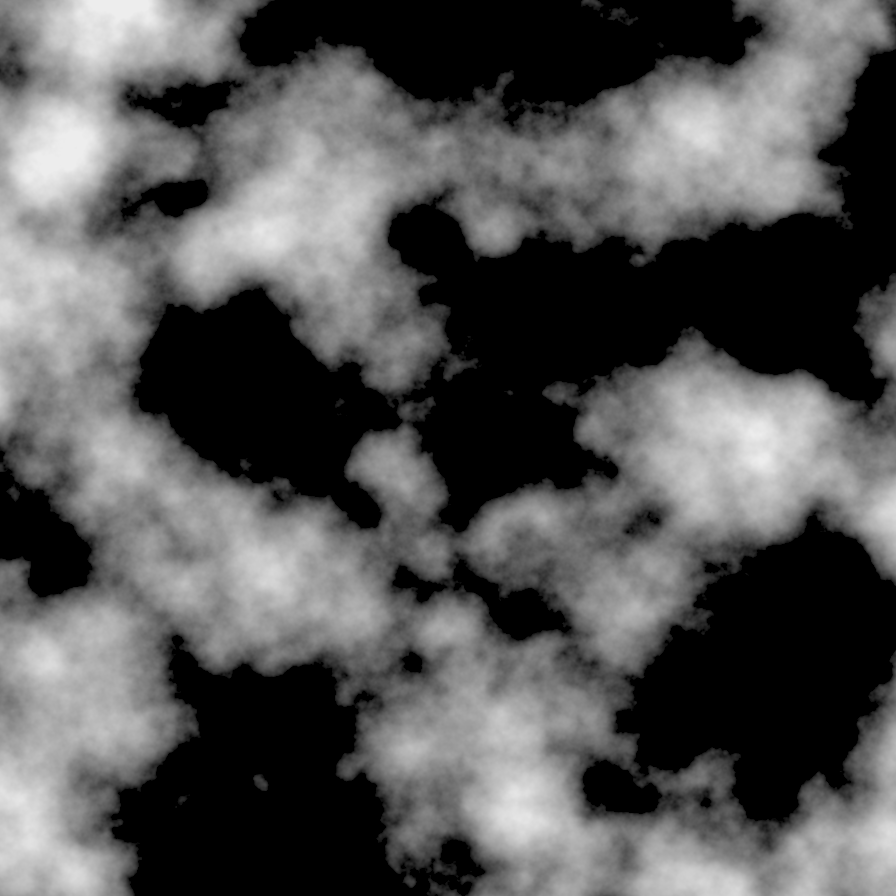
Give the GLSL for this texture, as a Shadertoy shader.

```glsl
// Draws soft grey clouds with ragged edges on a black ground.

#define CLOUD_SCALE 5.5   // largest cells across the canvas
#define OCTAVES 7
#define GAIN 0.5          // strength of each finer layer
#define COVERAGE 0.11     // raises or lowers the cloud threshold
#define DENSITY 0.68      // contrast inside the clouds
#define MAX_GREY 0.93
#define LAYER_SHIFT vec2(17.3, 9.7)

vec3 hash3(vec2 cell) {
    vec3 h = fract(cell.xyx * vec3(0.1031, 0.1030, 0.0973));
    h += dot(h, h.yxz + 33.33);
    return fract((h.xxy + h.yxx) * h.zyx);
}

// Signed weight of a cell; each 2x2 block spreads its four weights evenly
float cellWeight(vec2 cell) {
    vec2 block = floor(cell * 0.5);
    vec2 corner = cell - 2.0 * block;
    float rank = corner.x + 2.0 * corner.y;
    return 2.0 * fract(0.25 * rank + hash3(block + 71.0).z) - 1.0;
}

// Cellular noise: one smooth puff, light or dark, at a random point per cell
float puffNoise(vec2 p) {
    vec2 home = floor(p);
    float sum = 0.0;
    for (int y = -1; y <= 1; y++) {
        for (int x = -1; x <= 1; x++) {
            vec2 cell = home + vec2(x, y);
            vec2 toPuff = cell + hash3(cell).xy - p;
            float falloff = max(0.0, 1.0 - dot(toPuff, toPuff));
            sum += cellWeight(cell) * falloff * falloff;
        }
    }
    return sum;
}

float layeredPuffs(vec2 p) {
    float sum = 0.0;
    float strength = 1.0;
    for (int i = 0; i < OCTAVES; i++) {
        sum += strength * puffNoise(p);
        p = 2.0 * p + LAYER_SHIFT;
        strength *= GAIN;
    }
    return sum;
}

void mainImage(out vec4 fragColor, in vec2 fragCoord) {
    vec2 uv = fragCoord / iResolution.y;
    float thickness = COVERAGE + DENSITY * layeredPuffs(uv * CLOUD_SCALE + LAYER_SHIFT);

    // The square root gives a steep rim and a gentle interior
    float grey = min(sqrt(max(thickness, 0.0)), MAX_GREY);
    fragColor = vec4(vec3(grey), 1.0);
}
```
